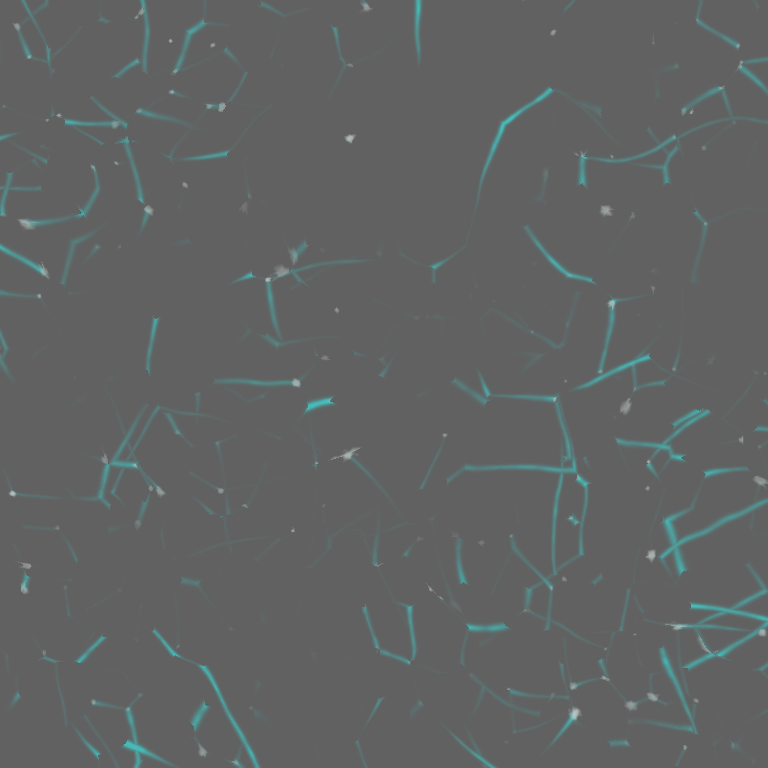
Write a Shadertoy shader that draws this texture.

```glsl
const vec3 GROUND = vec3(0.38);
const vec3 TEAL = vec3(0.27, 0.73, 0.72);
const vec3 NODE_WHITE = vec3(0.76, 0.80, 0.79);
const int LAYERS = 3;
const float BASE_CELLS = 6.0;       // cells across the canvas, coarsest layer
const float CELL_GROWTH = 1.65;     // density ratio between layers
const float LAYER_FADE = 0.82;
const float THIN = 0.0016;          // strand half widths
const float THICK = 0.0040;
const float NODE_SMALL = 0.0035;    // node radii
const float NODE_LARGE = 0.0095;
const float FLARE_REACH = 0.022;
const float WARP = 0.022;
const float WARP_FREQ = 7.0;

float hash(vec2 p) {
    return fract(sin(dot(p, vec2(127.1, 311.7))) * 43758.5453);
}

vec2 hash2(vec2 p) {
    return vec2(hash(p), hash(p + 57.3));
}

float noise(vec2 p) {
    vec2 i = floor(p), f = fract(p);
    f = f * f * (3.0 - 2.0 * f);
    return mix(mix(hash(i), hash(i + vec2(1, 0)), f.x),
               mix(hash(i + vec2(0, 1)), hash(i + vec2(1, 1)), f.x), f.y);
}

// Distance to the border between the cells of sites a and b
float borderDistance(vec2 a, vec2 b) {
    return dot(0.5 * (a + b), normalize(b - a));
}

// Tapered, partly missing strand along one cell border
float strand(float dist, float junction, vec2 pairId, vec2 uv) {
    float seed = hash(pairId + 11.7);
    float strength = smoothstep(0.3, 1.0, seed);
    float taper = smoothstep(0.36, 0.74, noise(uv * 9.0 + seed * 91.0));
    float flare = exp(-junction / FLARE_REACH);
    float grain = 0.7 + 0.5 * noise(uv * 95.0);
    float level = strength * taper * (0.75 + 0.6 * flare);
    float width = mix(THIN, THICK, clamp(level, 0.0, 1.0));
    width = max(width, 0.7 / iResolution.y);
    float x = dist / width;
    return level * grain * exp(-x * x);
}

// Returns strand level in x and node level in y
vec2 web(vec2 uv, float cells, float seed) {
    vec2 p = uv * cells + seed;
    vec2 home = floor(p);
    vec2 a = vec2(9.0), b = a, c = a;
    vec2 idA = home, idB = home, idC = home;

    // Three nearest sites
    for (int y = -2; y <= 2; y++)
    for (int x = -2; x <= 2; x++) {
        vec2 id = home + vec2(x, y);
        vec2 site = id + hash2(id) - p;
        float d = dot(site, site);
        if (d < dot(a, a)) {
            c = b; idC = idB;
            b = a; idB = idA;
            a = site; idA = id;
        } else if (d < dot(b, b)) {
            c = b; idC = idB;
            b = site; idB = id;
        } else if (d < dot(c, c)) {
            c = site; idC = id;
        }
    }

    float dAB = borderDistance(a, b) / cells;
    float dAC = borderDistance(a, c) / cells;
    float junction = max(dAB, dAC);
    float lines = max(strand(dAB, junction, idA + idB, uv),
                      strand(dAC, junction, idA + idC, uv));

    // Pale knots at some junctions, a few of them large
    float pick = hash(idA + idB + idC + 3.1);
    float radius = mix(NODE_SMALL, NODE_LARGE, smoothstep(0.88, 1.0, pick));
    float ragged = radius * (0.6 + 0.8 * noise(uv * 160.0));
    float knot = smoothstep(ragged, 0.25 * ragged, junction);
    knot *= smoothstep(0.62, 0.9, pick) * (0.65 + 0.35 * noise(uv * 220.0));
    return vec2(lines, knot);
}

void mainImage(out vec4 fragColor, in vec2 fragCoord) {
    vec2 uv = fragCoord / iResolution.y;

    // Bend the borders into gentle curves
    vec2 bend = vec2(noise(uv * WARP_FREQ), noise(uv * WARP_FREQ + 31.4)) - 0.5;
    vec2 fine = vec2(noise(uv * 26.0 + 7.0), noise(uv * 26.0 + 63.0)) - 0.5;
    vec2 warped = uv + WARP * (2.0 * bend + 0.3 * fine);

    float lines = 0.0, knots = 0.0;
    float cells = BASE_CELLS, gain = 1.0;
    for (int i = 0; i < LAYERS; i++) {
        float seed = 17.0 * float(i) + 5.0;
        vec2 layer = web(warped, cells, seed);
        // Finer layers appear only in clusters
        float cluster = smoothstep(0.3, 0.6, noise(uv * 5.0 + seed));
        float presence = gain * (i == 0 ? 1.0 : cluster);
        lines = max(lines, layer.x * presence);
        knots = max(knots, layer.y * presence);
        cells *= CELL_GROWTH;
        gain *= LAYER_FADE;
    }

    vec3 color = mix(GROUND, TEAL, clamp(lines, 0.0, 1.0));
    color = mix(color, NODE_WHITE, 0.9 * knots);
    fragColor = vec4(color, 1.0);
}
```
